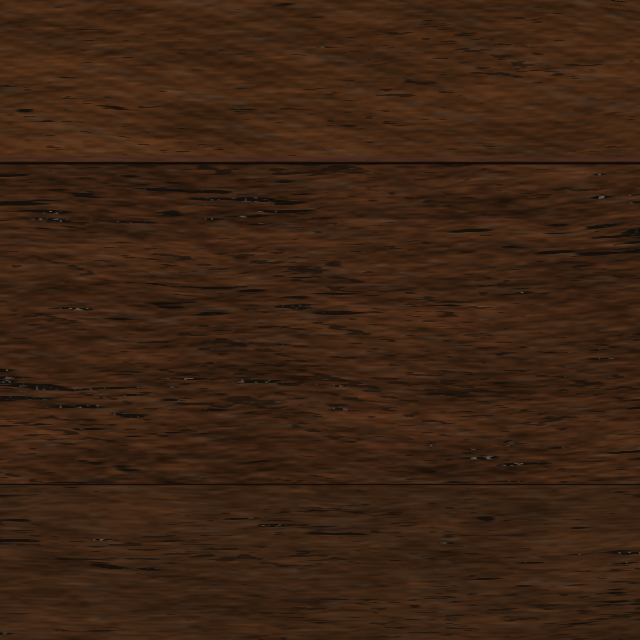
A Shadertoy shader for this texture:

```glsl
// Dark brown wooden floor: three horizontal planks split by two seams.
// Stretched value noise gives the grain; thresholded noise cuts thin torn
// pores with pale glints, and each plank gets its own tint and wear.

const float PLANK_HEIGHT = 0.502;
const float FIRST_SEAM = 0.243;

const vec3 DARK_WOOD = vec3(0.140, 0.082, 0.040);
const vec3 LIGHT_WOOD = vec3(0.345, 0.204, 0.112);
const vec3 PORE_COLOR = vec3(0.060, 0.048, 0.036);
const vec3 GLINT_COLOR = vec3(0.42, 0.40, 0.36);
const vec3 DUST_COLOR = vec3(0.275, 0.195, 0.135);
const vec3 BEVEL_COLOR = vec3(0.270, 0.160, 0.115);
const vec3 SEAM_COLOR = vec3(0.050, 0.030, 0.022);

float hash(vec2 p) {
    return fract(sin(dot(p, vec2(127.1, 311.7))) * 43758.5453);
}

float noise(vec2 p) {
    vec2 cell = floor(p);
    vec2 f = fract(p);
    f = f * f * (3.0 - 2.0 * f);
    float low = mix(hash(cell), hash(cell + vec2(1.0, 0.0)), f.x);
    float high = mix(hash(cell + vec2(0.0, 1.0)), hash(cell + 1.0), f.x);
    return mix(low, high, f.y);
}

// Picks a value for the bottom (-1), middle (0) or top (1) plank.
float perPlank(float id, vec3 values) {
    return id < -0.5 ? values.x : (id < 0.5 ? values.y : values.z);
}

// Bends straight fibres into gently wandering ones.
vec2 warpFibres(vec2 p, float id) {
    p.y -= perPlank(id, vec3(0.01, 0.025, 0.0)) * p.x;
    p.y += 0.026 * (noise(p * vec2(2.5, 5.0)) - 0.5);
    p.y += 0.007 * (noise(p * vec2(9.0, 24.0)) - 0.5);
    return p + vec2(17.3, 9.7) * (id + 2.0);
}

// Broad bands of tone along the plank; centred on zero.
float bands(vec2 p) {
    float sum = 0.0;
    vec2 scale = vec2(2.5, 15.0);
    for (int i = 0; i < 3; i++) {
        sum += 0.26 * (noise(p * scale + float(i) * 13.1) - 0.5);
        scale *= vec2(2.0, 2.1);
    }
    return sum;
}

// Crisp hairline fibres; centred on zero.
float fibres(vec2 p) {
    float sum = 0.0;
    vec2 scale = vec2(16.0, 130.0);
    for (int i = 0; i < 3; i++) {
        sum += noise(p * scale + float(i) * 7.7) - 0.5;
        scale *= vec2(2.0, 1.6);
    }
    return 0.38 * sum;
}

// Torn strokes that gather in patches; wear sets how many open up.
float pores(vec2 p, vec2 scale, float wear) {
    float patches = noise(p * vec2(3.0, 13.0) + 5.0);
    float lane = noise(p * vec2(5.0, 42.0) + 21.0);
    float streak = noise(p * scale) + 0.35 * (noise(p * scale * 2.3) - 0.5);
    float level = streak + 0.35 * (patches - 0.5) + 0.40 * (lane - 0.5);
    return smoothstep(0.78, 0.98, level + 0.15 * (wear - 1.0));
}

// Coverage of a horizontal band with softened edges.
float band(float y, float low, float high, float soft) {
    return smoothstep(low - soft, low + soft, y)
         * (1.0 - smoothstep(high - soft, high + soft, y));
}

vec3 plankColor(vec2 uv, float id) {
    vec2 p = warpFibres(uv, id);
    float wear = perPlank(id, vec3(0.75, 1.15, 0.20));

    // Base fibres, tinted per plank
    float tone = 0.53 + perPlank(id, vec3(-0.08, 0.0, 0.09));
    tone += bands(p) * perPlank(id, vec3(0.75, 1.0, 0.85));
    tone += fibres(p) * perPlank(id, vec3(0.75, 1.0, 0.80));
    vec3 color = mix(DARK_WOOD, LIGHT_WOOD, clamp(tone, -0.1, 1.2));
    color *= id < -0.5 ? vec3(0.97, 1.0, 1.03)
           : (id < 0.5 ? vec3(1.0, 0.98, 0.98) : vec3(1.02, 1.01, 0.95));

    // Greyish film on some fibres, amber flecks on others
    float dust = smoothstep(0.50, 0.85, noise(p * vec2(22.0, 170.0) + 71.0));
    color = mix(color, DUST_COLOR * (0.55 + 0.75 * tone), 0.55 * dust);
    float fleck = smoothstep(0.78, 0.98, noise(p * vec2(18.0, 125.0) + 31.0));
    color += fleck * vec3(0.065, 0.034, 0.012);

    // Hairline pores, then deeper torn ones
    float hairline = pores(p + 3.7, vec2(34.0, 270.0), 0.8 + 0.4 * wear);
    float torn = pores(p, vec2(15.0, 150.0), wear);
    color = mix(color, PORE_COLOR, max(0.55 * hairline, 0.88 * torn));

    // Specks of light caught along the torn edges
    float speck = smoothstep(0.60, 0.90, noise(uv * vec2(190.0, 330.0)));
    float speckArea = smoothstep(0.50, 0.75, noise(p * vec2(7.0, 22.0) + 50.0));
    return mix(color, GLINT_COLOR, 0.75 * torn * speck * speckArea);
}

void mainImage(out vec4 fragColor, in vec2 fragCoord) {
    vec2 uv = fragCoord / iResolution.xy;
    float soft = 0.8 / iResolution.y;
    float row = (uv.y - FIRST_SEAM) / PLANK_HEIGHT;
    vec3 color = plankColor(uv, floor(row));

    // Signed height above the nearest seam; the upper seam is wider
    float seamId = floor(row + 0.5);
    float height = (row - seamId) * PLANK_HEIGHT;
    float wide = step(0.5, seamId);

    // Worn bevel above the upper seam, then the dark gap
    float bevel = wide * band(height, 0.002, 0.011, 0.002);
    float bevelGrain = 0.85 + 0.30 * noise(uv * vec2(25.0, 400.0));
    color = mix(color, BEVEL_COLOR * bevelGrain, 0.70 * bevel);
    float gap = mix(0.0010, 0.0020, wide);
    color = mix(color, SEAM_COLOR, 0.90 * band(height, -gap, gap, soft));
    fragColor = vec4(color, 1.0);
}
```
